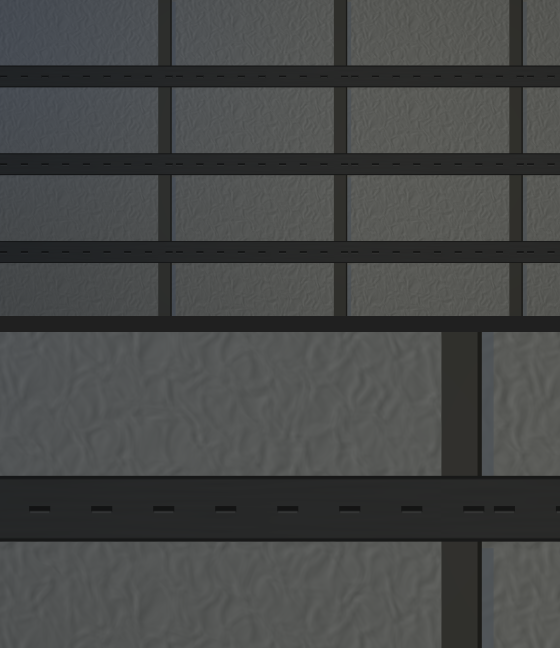
Top: the whole. Bottom: its middle third, enlarged.
Give the GLSL for this pattern, as a WebGL 1 fragment shader.

```glsl
precision highp float;
// Embossed grey panels framed by dark upright posts and slotted horizontal rails.

uniform vec2 u_resolution;

#define ROWS 3.6          // panel rows in the canvas height
#define CELL vec2(2.0, 1.0)
#define FRAME_START vec2(1.803, 0.604)
#define FRAME_WIDTH vec2(0.153, 0.250)
#define SLOT_PITCH 0.2355
#define SLOT_HALF vec2(0.040, 0.010)
#define GRAIN_SCALE 11.0
#define RELIEF 0.034
#define COOL_PANEL vec3(0.288, 0.311, 0.345)
#define WARM_PANEL vec3(0.359, 0.362, 0.346)
#define RAIL_COLOR vec3(0.150, 0.154, 0.156)
#define POST_COLOR vec3(0.186, 0.186, 0.178)

vec2 hashGradient(vec2 p) {
    float angle = 6.2832 * fract(sin(dot(p, vec2(127.1, 311.7))) * 43758.55);
    return vec2(cos(angle), sin(angle));
}

float gradientNoise(vec2 p) {
    vec2 i = floor(p);
    vec2 f = p - i;
    vec2 u = f * f * f * (f * (f * 6.0 - 15.0) + 10.0);
    vec2 e = vec2(0.0, 1.0);
    float a = dot(hashGradient(i), f);
    float b = dot(hashGradient(i + e.yx), f - e.yx);
    float c = dot(hashGradient(i + e.xy), f - e.xy);
    float d = dot(hashGradient(i + e.yy), f - e.yy);
    return mix(mix(a, b, u.x), mix(c, d, u.x), u.y);
}

// Crinkled surface height: warped ridges over fine grain
float crinkle(vec2 p) {
    vec2 q = p * GRAIN_SCALE * vec2(1.25, 0.9);
    q += 0.7 * vec2(gradientNoise(q * 0.8 + 7.0), gradientNoise(q * 0.8 + 31.0));
    float ridges = 1.0 - abs(gradientNoise(q)) * 2.0;
    return ridges + 0.55 * gradientNoise(q * 2.3 + 13.0) + 0.25 * gradientNoise(q * 4.7);
}

// Soft coverage of the interval [lo, hi]
float band(float x, float lo, float hi, float aa) {
    return smoothstep(lo - aa, lo + aa, x) * (1.0 - smoothstep(hi - aa, hi + aa, x));
}

float boxDistance(vec2 p, vec2 halfSize) {
    vec2 d = abs(p) - halfSize;
    return length(max(d, 0.0)) + min(max(d.x, d.y), 0.0);
}

// Frame strip from 0 to width, wrapping at the period
float frameMask(float x, float width, float period, float aa) {
    float centered = mod(x - 0.5 * width + 0.5 * period, period) - 0.5 * period;
    return 1.0 - smoothstep(-aa, aa, abs(centered) - 0.5 * width);
}

void main() {
    vec2 uv = gl_FragCoord.xy / u_resolution;
    float pixel = ROWS / u_resolution.y;
    float aa = 0.6 * pixel;
    vec2 p = gl_FragCoord.xy * pixel;
    vec2 cell = mod(p - FRAME_START, CELL);

    // Cool to warm light across the wall, dimmer at the lower left
    float warmth = smoothstep(-0.1, 0.8, uv.x);
    vec3 color = mix(COOL_PANEL, WARM_PANEL, warmth);
    float lowerLeft = (1.0 - warmth) * (1.0 - smoothstep(0.1, 0.9, uv.y));
    color *= 1.0 - lowerLeft * vec3(0.03, 0.06, 0.13);
    vec2 fromCenter = uv - 0.5;
    float vignette = 1.0 - 0.14 * dot(fromCenter, fromCenter);

    // Embossed grain, raked sideways above and diagonally below
    vec2 rake = normalize(vec2(1.0, mix(-0.9, -0.15, uv.y))) * 0.012;
    float slope = crinkle(cell + rake) - crinkle(cell - rake);
    color += RELIEF * mix(0.55, 1.0, warmth) * clamp(slope, -1.3, 1.3);

    // Bluish reveal along the left side of each panel
    float revealStart = FRAME_WIDTH.x;
    float reveal = band(cell.x, revealStart, revealStart + 0.045, aa)
                 * band(cell.y, FRAME_WIDTH.y, 0.975, aa);
    vec3 revealColor = mix(COOL_PANEL, WARM_PANEL, warmth) * vec3(0.86, 0.91, 1.0);
    color = mix(color, revealColor, 0.75 * reveal);

    // Upright posts with a dark right edge
    float post = frameMask(cell.x, FRAME_WIDTH.x, CELL.x, aa);
    vec3 tint = mix(vec3(0.92, 0.97, 1.01), vec3(1.04, 1.03, 0.98), warmth);
    color = mix(color, POST_COLOR * tint, post);
    float postEdge = band(cell.x, FRAME_WIDTH.x - 0.016, FRAME_WIDTH.x, aa);
    color *= 1.0 - 0.45 * postEdge;

    // Horizontal rails with thin dark borders
    float rail = frameMask(cell.y, FRAME_WIDTH.y, CELL.y, aa);
    float brushed = gradientNoise(cell * vec2(3.0, 55.0));
    vec3 railColor = RAIL_COLOR * mix(vec3(0.87, 0.92, 0.97), vec3(1.09, 1.07, 1.03), warmth);
    railColor *= 1.0 + 0.04 * brushed;
    float borderGap = min(cell.y, FRAME_WIDTH.y - cell.y);
    railColor *= 1.0 - 0.4 * (1.0 - smoothstep(0.008, 0.018, borderGap));

    // Nine recessed slots per rail section, each with a lit lower lip
    float along = mod(p.x, CELL.x) - 0.042;
    float slotX = (fract(along / SLOT_PITCH + 0.5) - 0.5) * SLOT_PITCH;
    vec2 slot = vec2(slotX, cell.y - 0.5 * FRAME_WIDTH.y);
    float hole = 1.0 - smoothstep(-aa, aa, boxDistance(slot, SLOT_HALF));
    float lip = 1.0 - smoothstep(-aa, aa, boxDistance(slot + vec2(0.0, 0.012), SLOT_HALF * vec2(0.9, 0.5)));
    railColor = mix(railColor, railColor * 0.5, hole);
    railColor = mix(railColor, railColor * 1.35 + 0.015, 0.7 * lip);
    color = mix(color, railColor, rail);

    gl_FragColor = vec4(color * vignette, 1.0);
}
```
